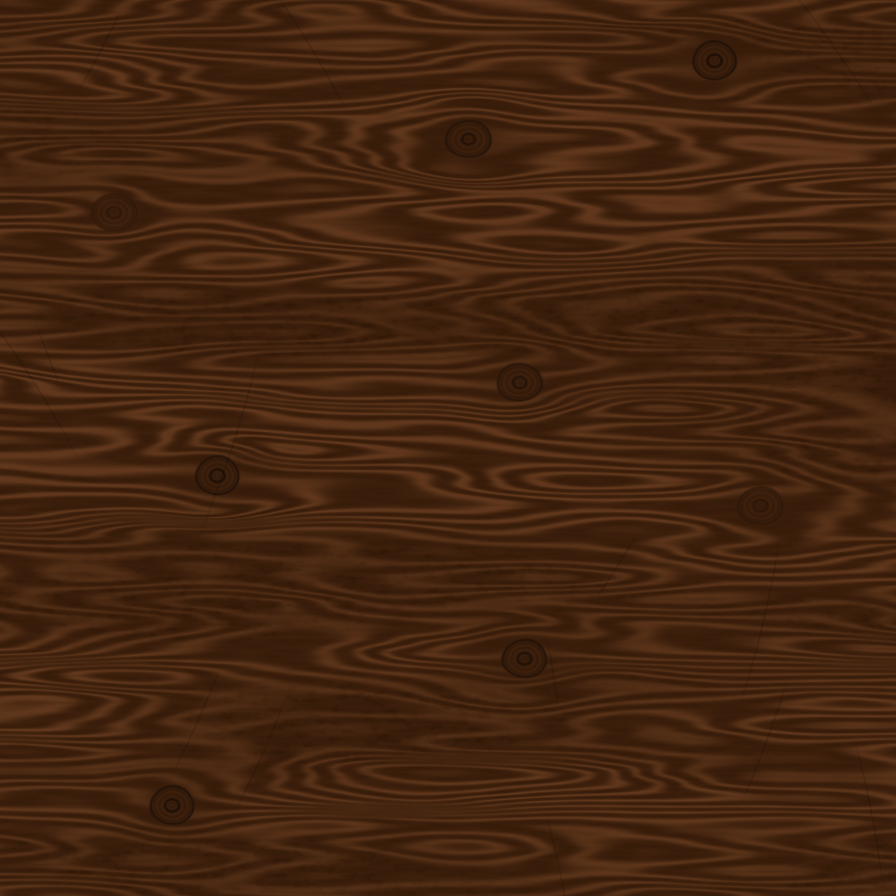
Write a three.js fragment shader that draws this texture.

```glsl
// Dark stained wood: fine horizontal grain with nested oval rings, knots and scratches.
varying vec2 vUv;

const vec3 DARK_WOOD = vec3(0.205, 0.102, 0.032);
const vec3 LIGHT_WOOD = vec3(0.378, 0.217, 0.110);
const vec3 KNOT_INK = vec3(0.105, 0.055, 0.025);
const vec2 GRAIN_SCALE = vec2(0.85, 7.2);  // long along the grain, tight across it
const float RING_DENSITY = 1.2;            // rings per unit of the growth field
const float RING_DRIFT = 26.0;             // steady rings from bottom to top
const float FINEST_RINGS = 190.0;          // rings per canvas where lines blur away
const float KNOT_CELLS = 3.0;
const float KNOT_SHARE = 0.7;
const float KNOT_RADIUS = 0.0255;
const float SCRATCH_WIDTH = 0.001;
const int WAVE_COUNT = 11;
const int SCRATCH_COUNT = 14;

vec2 hash2(vec2 p) {
  p = vec2(dot(p, vec2(127.1, 311.7)), dot(p, vec2(269.5, 183.3)));
  return fract(sin(p) * 43758.5);
}

// Distance to the nearest jittered cell point
float cellular(vec2 p) {
  vec2 cell = floor(p);
  float nearest = 2.0;
  for (int j = -1; j <= 1; j++) {
    for (int i = -1; i <= 1; i++) {
      vec2 id = cell + vec2(float(i), float(j));
      nearest = min(nearest, length(id + hash2(id) - p));
    }
  }
  return nearest;
}

// Layered sines in turning directions, stretched along the grain
float growthField(vec2 p) {
  vec2 q = p * GRAIN_SCALE;
  float frequency = 6.0;
  float sum = 0.0;
  for (int i = 0; i < WAVE_COUNT; i++) {
    float angle = 1.3 + float(i) * 2.4;
    vec2 direction = vec2(cos(angle), sin(angle));
    sum += sin(dot(q, direction) * frequency + angle * angle) * 6.0 / frequency;
    frequency *= 1.17;
  }
  return sum;
}

float ringPhase(vec2 p) {
  return growthField(p) * RING_DENSITY + p.y * RING_DRIFT;
}

// Offset from the nearest knot (xy) and its strength (z)
vec3 nearestKnot(vec2 p) {
  vec2 cell = floor(p * KNOT_CELLS);
  vec3 knot = vec3(9.0, 9.0, 0.0);
  for (int j = -1; j <= 1; j++) {
    for (int i = -1; i <= 1; i++) {
      vec2 id = cell + vec2(float(i), float(j));
      vec2 traits = hash2(id + 41.0);
      vec2 offset = p - (id + 0.2 + 0.6 * hash2(id + 17.0)) / KNOT_CELLS;
      if (traits.x < KNOT_SHARE && length(offset) < length(knot.xy)) {
        knot = vec3(offset, mix(0.35, 1.0, traits.y));
      }
    }
  }
  return knot;
}

float bell(float x) {
  return exp(-x * x);
}

// Faint, nearly upright hairline marks
float scratches(vec2 p) {
  float mark = 0.0;
  for (int i = 0; i < SCRATCH_COUNT; i++) {
    vec2 seed = vec2(float(i), 5.0);
    vec2 shape = hash2(seed + 60.0);
    float lean = (shape.x - 0.5) * 1.3;
    vec2 axis = vec2(sin(lean), cos(lean));
    vec2 d = p - hash2(seed);
    float along = dot(d, axis);
    float reach = mix(0.04, 0.13, shape.y);
    float across = dot(d, vec2(axis.y, -axis.x)) + along * along * 0.4;
    float ends = 1.0 - smoothstep(0.5 * reach, reach, abs(along));
    mark = max(mark, bell(across / SCRATCH_WIDTH) * ends);
  }
  return mark;
}

void main() {
  vec2 p = vUv;
  vec3 knot = nearestKnot(p);
  vec2 d = knot.xy;

  // Grain parts around knots and is ragged at the tips of its ovals
  vec2 flow = p;
  flow.y -= 0.75 * d.y * bell(length(d * vec2(0.8, 1.2)) / 0.05);
  flow.x += 0.012 * sin(p.y * 105.0 + 2.0 * sin(p.x * 8.0));
  flow.x += 0.006 * sin(p.y * 290.0 + 3.0 * sin(p.x * 13.0));
  float phase = ringPhase(flow);
  float crowding = abs(ringPhase(flow + vec2(0.0, 0.001)) - phase) / 0.001;
  float ring = pow(0.5 + 0.5 * sin(6.2832 * phase), 1.7);
  ring = mix(ring, 0.36, smoothstep(0.6, 1.4, crowding / FINEST_RINGS));
  ring *= 1.0 - 0.2 * bell(crowding / 22.0);

  // Worn patches, fibres and small stains
  float patches = growthField(p * vec2(0.6, 0.5) + 3.7);
  float contrast = clamp(0.82 + 0.15 * patches, 0.42, 1.05);
  float fibre = cellular(p * vec2(22.0, 170.0)) - 0.5;
  float tone = 0.12 + 0.92 * ring * contrast + 0.17 * fibre;
  float fleck = cellular(p * vec2(38.0, 85.0)) + 0.5 * cellular(p * vec2(110.0, 190.0));
  tone -= 0.12 * (1.0 - smoothstep(0.3, 0.6, fleck)) * smoothstep(0.2, 1.6, -patches);

  // Knots: shaded surround, calm disc, rim, inner rings and eye
  float wobble = 0.03 * sin(d.x * 110.0 + knot.z * 20.0) + 0.02 * sin(d.y * 150.0);
  float r = length(d * vec2(1.0, 1.17)) / KNOT_RADIUS + wobble;
  float disc = 1.0 - smoothstep(0.88, 1.04, r);
  float halo = bell(length(d * vec2(0.65, 1.2)) / 0.04);
  tone *= 1.0 - 0.6 * halo * knot.z;
  tone = mix(tone, 0.14 + 0.1 * cos(r * 27.0), disc * 0.9);
  float ink = 0.8 * bell((r - 0.94) / 0.07) + 0.8 * bell((r - 0.28) / 0.08);
  ink += 0.25 * disc * (0.5 + 0.5 * sin(r * 27.0));

  vec3 color = mix(DARK_WOOD, LIGHT_WOOD, clamp(tone, -0.15, 1.0));
  color = mix(color, KNOT_INK, clamp(ink * knot.z, 0.0, 1.0));
  color *= 1.0 - 0.15 * scratches(p);
  gl_FragColor = vec4(color, 1.0);
}
```
